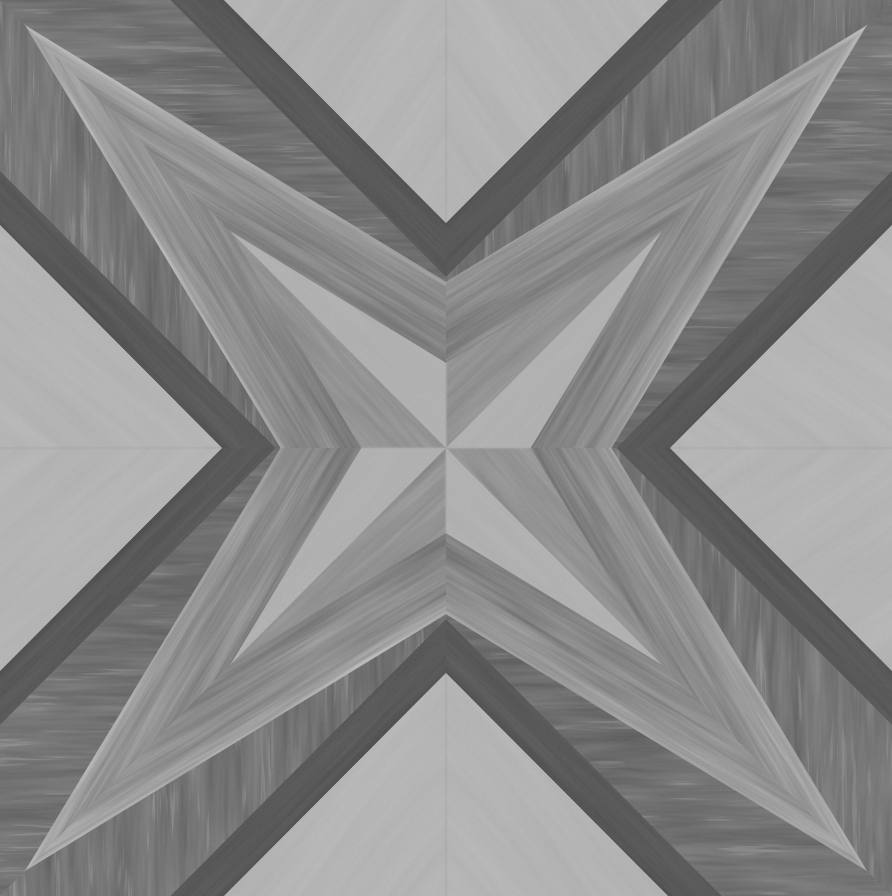
This texture is drawn by a WebGL 2 fragment shader. Its source:

```glsl
#version 300 es
precision highp float;
// Wood inlay tile: a four-pointed star between dark bands and pale corner-on triangles.

#define STAR_EDGE 0.371
#define KITE_EDGE 0.190
#define STAR_SLOPE 0.607
#define BAND_INNER 0.382
#define BAND_OUTER 0.502
#define PALE_TONE 0.708
#define BAND_TONE 0.350
#define FIELD_TONE 0.452
#define STAR_TONE 0.555
#define KITE_TONE 0.575
#define GRAIN_FREQ 58.0

uniform vec2 u_resolution;
out vec4 fragColor;

vec2 hashGradient(vec2 cell) {
    vec2 h = vec2(dot(cell, vec2(127.1, 311.7)), dot(cell, vec2(269.5, 183.3)));
    return fract(sin(h) * 43758.5) * 2.0 - 1.0;
}

float gradientNoise(vec2 p) {
    vec2 i = floor(p), f = fract(p);
    vec2 w = f * f * f * (f * (f * 6.0 - 15.0) + 10.0);
    vec2 e = vec2(0.0, 1.0);
    float low = mix(dot(hashGradient(i), f), dot(hashGradient(i + e.yx), f - e.yx), w.x);
    float high = mix(dot(hashGradient(i + e), f - e), dot(hashGradient(i + e.yy), f - e.yy), w.x);
    return mix(low, high, w.y);
}

// Stretched noise: fast change across the fibres, slow change along them.
float woodGrain(float across, float along, float seed) {
    float sum = 0.0, amp = 1.0;
    vec2 q = vec2(across * GRAIN_FREQ * 0.4, along * 1.6) + seed * 17.3;
    for (int i = 0; i < 3; i++) {
        sum += amp * gradientNoise(q);
        q = q * vec2(2.3, 2.0) + 5.7;
        amp *= 0.8;
    }
    return sum;
}

// Antialiased step, one pixel wide.
float above(float edge, float v, float px) {
    return smoothstep(edge - px, edge + px, v);
}

void main() {
    vec2 p = gl_FragCoord.xy / u_resolution * 2.0 - 1.0;
    float px = 1.5 / min(u_resolution.x, u_resolution.y);

    // Fold into one octant: a runs along the nearer axis, b away from it.
    vec2 m = abs(p);
    float a = max(m.x, m.y), b = min(m.x, m.y);
    float diagonal = a - b;
    float star = a - STAR_SLOPE * b;
    float isUpright = step(m.x, m.y);
    float seed = dot(step(0.0, p), vec2(1.0, 2.0)) + 4.0 * isUpright;

    // Pinwheel: alternate octants swap veneer and fibre direction.
    float turn = (m.x - m.y) * sign(p.x * p.y);
    float pinwheel = above(0.0, turn, px);
    float fibre = gradientNoise(p * 150.0);

    // Dark field around the star, grain laid flat or upright.
    vec2 g = turn > 0.0 ? p.yx : p;
    float fieldGrain = woodGrain(g.x + 0.006 * gradientNoise(p * 4.0), g.y * 1.6, seed);
    float field = FIELD_TONE + 0.075 * fieldGrain + 0.05 * (a - 0.7);
    field += 0.07 * smoothstep(0.22, 0.6, woodGrain(g.x * 1.7, g.y * 2.0, seed + 9.0));
    field -= 0.012 * pinwheel;

    // Dark chevron bands with fibres along their length.
    float band = BAND_TONE + 0.03 * woodGrain(diagonal * 1.6, a + b, seed);
    band -= 0.025 * smoothstep(BAND_OUTER - 0.03, BAND_OUTER, diagonal);

    // Pale triangles with faint mirrored chevron figure.
    float lean = p.x + p.y > 0.0 ? 1.4 : -1.2;
    float figure = a + lean * b;
    float pale = PALE_TONE + 0.022 * woodGrain(figure * 0.35, b * 1.5, floor(seed / 4.0));
    pale += 0.015 * gradientNoise(vec2(figure * 5.0, b * 2.0) + seed);
    pale -= 0.025 * (1.0 - above(0.003, b, px));

    // Star border: streaks follow the outline and brighten at the rim and tips.
    float rim = (star - KITE_EDGE) / (STAR_EDGE - KITE_EDGE);
    float border = STAR_TONE + 0.10 * woodGrain(star * 1.25 + 0.015 * b, b * 1.4, seed);
    border += 0.05 * smoothstep(0.65, 1.0, rim) + 0.07 * (b - 0.35);
    border -= 0.04 * exp(-rim * rim * 12.0);
    border += 0.05 * above(STAR_EDGE - 0.008, star, 0.004);

    // Star heart: light and mid veneers meeting at the centre.
    float heartGrain = woodGrain(diagonal * 0.9 + 0.1 * b, b * 2.0, seed);
    float mid = KITE_TONE + 0.055 * heartGrain;
    float light = PALE_TONE - 0.015 + 0.012 * heartGrain;
    float heart = mix(mid, light, pinwheel);
    heart = mix(heart, 0.66, 0.5 * (1.0 - above(0.003, b, px)));

    // Stack the layers.
    float tone = mix(heart, border, above(KITE_EDGE, star, px));
    tone = mix(tone, field, above(STAR_EDGE, star, px));
    float outside = above(STAR_EDGE, star, px);
    tone = mix(tone, band, above(BAND_INNER, diagonal, px) * outside);
    tone = mix(tone, pale, above(BAND_OUTER, diagonal, px));
    tone += 0.012 * fibre;

    fragColor = vec4(vec3(clamp(tone, 0.0, 1.0)), 1.0);
}
```
